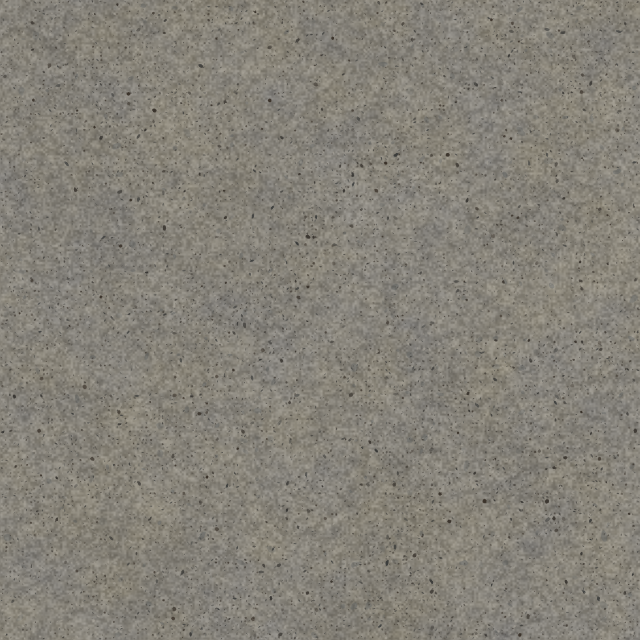
A WebGL 2 fragment shader for this texture:

```glsl
#version 300 es
precision highp float;
// Weathered grey concrete: fine sandy grain, faint stains, small pits and stones.

uniform vec2 u_resolution;
out vec4 fragColor;

// Colours
const vec3 BASE_COLOR  = vec3(0.532, 0.517, 0.481);
const vec3 STAIN_TINT  = vec3(0.026, 0.014, -0.022);  // olive when added, slate when removed
const vec3 PIT_BROWN   = vec3(0.21, 0.175, 0.14);
const vec3 PIT_SLATE   = vec3(0.22, 0.23, 0.23);
const vec3 STONE_COLOR = vec3(0.41, 0.415, 0.405);
const vec3 CRUMB_COLOR = vec3(0.67, 0.65, 0.61);

// Brightness swing and frequency of each noise, in cells across the canvas
const float GRAIN_FREQ = 300.0, GRAIN_AMP = 0.125;
const float SAND_FREQ  = 140.0, SAND_AMP  = 0.075;
const float MOTTLE_FREQ = 48.0, MOTTLE_AMP = 0.055;
const float CLOUD_FREQ  = 7.0,  CLOUD_AMP  = 0.045;
const vec2  MOTTLE_STRETCH = vec2(0.8, 1.15);

// Scattered layers: cells across the canvas, share of filled cells, radius range in cells
const float FINE_PIT_CELLS = 155.0, FINE_PIT_SHARE = 0.32;
const float PIT_CELLS      = 72.0,  PIT_SHARE      = 0.13;
const float STONE_CELLS    = 46.0,  STONE_SHARE    = 0.16;
const float CRUMB_CELLS    = 120.0, CRUMB_SHARE    = 0.16;
const vec2  FINE_PIT_RADIUS = vec2(0.11, 0.26);
const vec2  PIT_RADIUS      = vec2(0.09, 0.23);
const vec2  STONE_RADIUS    = vec2(0.11, 0.28);
const vec2  CRUMB_RADIUS    = vec2(0.12, 0.27);

const float TAU = 6.28319;

vec3 hash3(vec2 p) {
    vec3 q = fract(p.xyx * vec3(0.1031, 0.1030, 0.0973));
    q += dot(q, q.yxz + 33.33);
    return fract((q.xxy + q.yzz) * q.zyx);
}

// Value noise centred on zero
float noise(vec2 p) {
    vec2 cell = floor(p), f = fract(p);
    f = f * f * (3.0 - 2.0 * f);
    float low  = mix(hash3(cell).x, hash3(cell + vec2(1, 0)).x, f.x);
    float high = mix(hash3(cell + vec2(0, 1)).x, hash3(cell + vec2(1, 1)).x, f.x);
    return mix(low, high, f.y) - 0.5;
}

float fbm(vec2 p) {
    float sum = 0.0, amp = 0.6;
    for (int octave = 0; octave < 4; octave++) {
        sum += amp * noise(p);
        p = mat2(1.6, 1.2, -1.2, 1.6) * p + 17.3;
        amp *= 0.6;
    }
    return sum;
}

// One irregular blob per filled cell: x is coverage, y and z are random per blob
vec3 scatter(vec2 uv, float cells, float share, vec2 radiusRange, float seed) {
    vec2 p = uv * cells;
    vec2 cell = floor(p);
    vec3 place = hash3(cell + seed);
    vec3 look = hash3(cell + seed + 411.7);
    float radius = mix(radiusRange.x, radiusRange.y, place.z * place.z);
    vec2 center = mix(vec2(1.5 * radius), vec2(1.0 - 1.5 * radius), place.xy);
    vec2 d = fract(p) - center;

    // Turn and squash the blob, then roughen its rim
    float turn = TAU * look.z;
    d = mat2(cos(turn), -sin(turn), sin(turn), cos(turn)) * d;
    float squash = mix(1.0, 1.45, look.y);
    float dist = length(d * vec2(1.0 / squash, squash));
    dist += 0.45 * radius * noise(p * 1.3 / radius + seed);

    float soft = 0.75 * cells / min(u_resolution.x, u_resolution.y);
    float cover = 1.0 - smoothstep(radius - soft, radius + soft, dist);
    return vec3(cover * step(look.x, share), look.y, fract(look.z * 7.0));
}

void main() {
    vec2 uv = gl_FragCoord.xy / min(u_resolution.x, u_resolution.y);

    // Cement body: stains and grain
    float cloud = fbm(uv * CLOUD_FREQ + 3.1);
    float stain = fbm(uv * CLOUD_FREQ * 1.7 + 51.9);
    float mottle = fbm(uv * MOTTLE_FREQ * MOTTLE_STRETCH + 23.7);
    float light = CLOUD_AMP * cloud + MOTTLE_AMP * mottle
                + SAND_AMP * noise(uv * SAND_FREQ + 7.7)
                + GRAIN_AMP * noise(uv * GRAIN_FREQ + 91.3);
    vec3 color = BASE_COLOR + light + STAIN_TINT * (stain + 0.6 * mottle);

    // Pits gather in loose clusters
    float cluster = clamp(1.0 + 1.6 * fbm(uv * 9.0 + 80.2), 0.35, 1.9);

    // Dull stones and pale crumbs
    vec3 stone = scatter(uv, STONE_CELLS, STONE_SHARE * cluster, STONE_RADIUS, 12.0);
    color = mix(color, STONE_COLOR + 0.5 * light, stone.x * mix(0.15, 0.65, stone.z));
    vec3 crumb = scatter(uv, CRUMB_CELLS, CRUMB_SHARE, CRUMB_RADIUS, 227.0);
    color = mix(color, CRUMB_COLOR, crumb.x * mix(0.15, 0.6, crumb.z));

    // Dark pits, fine then coarse
    vec3 fine = scatter(uv, FINE_PIT_CELLS, FINE_PIT_SHARE * cluster, FINE_PIT_RADIUS, 335.0);
    color = mix(color, mix(PIT_BROWN, PIT_SLATE, fine.y), fine.x * mix(0.2, 0.75, fine.z));
    vec3 pit = scatter(uv, PIT_CELLS, PIT_SHARE * cluster, PIT_RADIUS, 563.0);
    color = mix(color, mix(PIT_BROWN, PIT_SLATE, pit.y), pit.x * mix(0.35, 0.95, pit.z));

    fragColor = vec4(clamp(color, 0.0, 1.0), 1.0);
}
```
